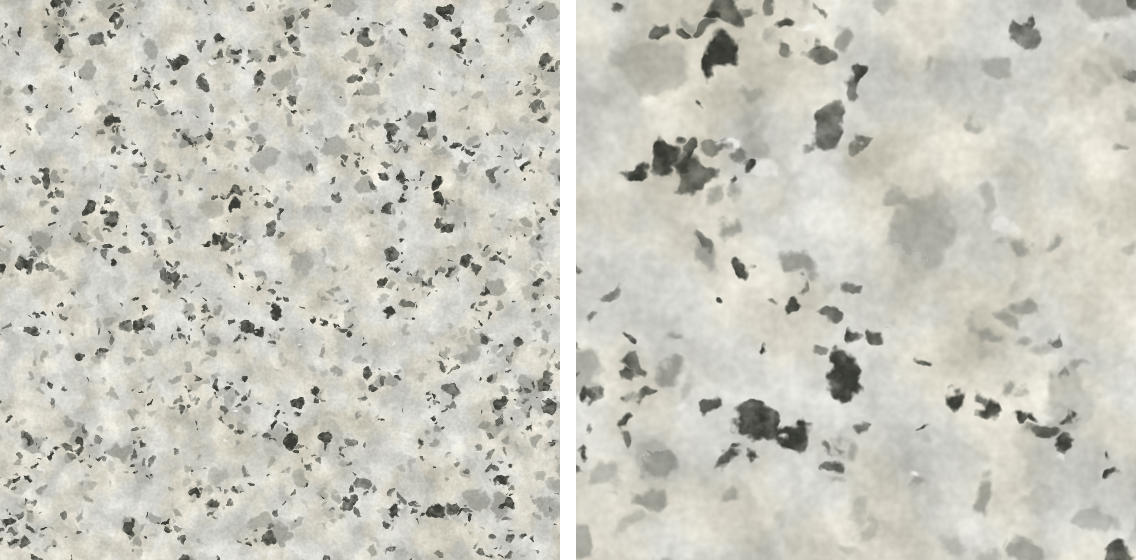
Left, the full canvas; right, a detail of the centre.
A WebGL 2 fragment shader for this texture:

```glsl
#version 300 es
precision highp float;

uniform vec2 u_resolution;
out vec4 fragColor;

#define CLOUD_SCALE 13.0
#define CLUSTER_SCALE 13.0
#define RAGGEDNESS 0.021
#define EDGE_SOFTNESS 0.0022
#define QUARTZ_DENSITY 0.75
#define MICA_DENSITY 0.31
#define SPECK_DENSITY 0.27
#define GLINT_DENSITY 0.035

const vec3 CREAM = vec3(0.855, 0.842, 0.792);
const vec3 COOL_WHITE = vec3(0.826, 0.829, 0.806);
const vec3 QUARTZ = vec3(0.570, 0.572, 0.540);
const vec3 MICA = vec3(0.235, 0.245, 0.215);
const vec3 GLINT = vec3(0.940, 0.940, 0.920);

// Integer hash: three random values in 0..1 per cell and seed
vec3 hash3(vec2 cell, int seed) {
    uvec3 v = uvec3(ivec3(ivec2(cell), seed) + 4096);
    v = v * 1664525u + 1013904223u;
    v.x += v.y * v.z; v.y += v.z * v.x; v.z += v.x * v.y;
    v ^= v >> 16u;
    v.x += v.y * v.z; v.y += v.z * v.x; v.z += v.x * v.y;
    return vec3(v >> 8u) / 16777216.0;
}

float cornerSlope(vec2 cell, vec2 offset) {
    float angle = 6.2831853 * hash3(cell, 0).x;
    return dot(vec2(cos(angle), sin(angle)), offset);
}

// Gradient noise around zero
float noise(vec2 p) {
    vec2 i = floor(p), f = p - i;
    vec2 w = f * f * f * (f * (f * 6.0 - 15.0) + 10.0);
    vec2 e = vec2(1.0, 0.0);
    float low = mix(cornerSlope(i, f), cornerSlope(i + e, f - e), w.x);
    float high = mix(cornerSlope(i + e.yx, f - e.yx), cornerSlope(i + 1.0, f - 1.0), w.x);
    return mix(low, high, w.y);
}

float fbm(vec2 p) {
    float sum = 0.0, amplitude = 0.5;
    for (int octave = 0; octave < 4; octave++) {
        sum += amplitude * noise(p);
        p = mat2(1.6, 1.2, -1.2, 1.6) * p + 17.3;
        amplitude *= 0.5;
    }
    return sum;
}

// Clustered elliptical grains; returns coverage and a random tone
vec2 grains(vec2 p, float cells, float density, float softness, int seed) {
    vec2 q = p * cells, home = floor(q), result = vec2(0.0);
    float blur = max(softness, 0.7 / u_resolution.y) * cells;
    for (int y = -1; y <= 1; y++) {
        for (int x = -1; x <= 1; x++) {
            vec2 cell = home + vec2(x, y);
            vec3 place = hash3(cell, seed), shape = hash3(cell, seed + 1);
            vec2 centre = cell + place.xy;
            float cluster = smoothstep(-0.2, 0.35, noise(centre / cells * CLUSTER_SCALE));
            if (place.z > density * cluster) continue;

            float angle = 3.14159265 * shape.x;
            vec2 axis = vec2(cos(angle), sin(angle)), d = q - centre;
            d = vec2(dot(d, axis), dot(d, vec2(-axis.y, axis.x)) * 1.4);
            float radius = mix(0.2, 0.62, shape.y * shape.y);
            float cover = 1.0 - smoothstep(-blur, blur, length(d) - radius);
            if (cover > result.x) result = vec2(cover, shape.z);
        }
    }
    return result;
}

void main() {
    vec2 p = gl_FragCoord.xy / u_resolution.y;
    vec2 warp = vec2(fbm(p * 45.0), fbm(p * 45.0 + 31.7));
    vec2 ragged = p + RAGGEDNESS * warp;

    // Feldspar ground: cream and cool patches with cloudy shading
    float warmth = smoothstep(-0.16, 0.16, fbm(p * CLOUD_SCALE + 5.1));
    vec3 color = mix(COOL_WHITE, CREAM, warmth);
    color += 0.30 * fbm(ragged * 21.0 + 9.4);
    color -= vec3(0.08, 0.09, 0.11) * max(noise(p * 5.0 + 2.6), 0.0);

    // Translucent quartz, in broad patches and smaller flakes
    vec2 patches = grains(ragged, 23.0, QUARTZ_DENSITY, EDGE_SOFTNESS * 1.8, 10);
    color = mix(color, QUARTZ, patches.x * mix(0.15, 0.75, patches.y));
    vec2 flakes = grains(ragged + 0.37, 52.0, QUARTZ_DENSITY * 0.7, EDGE_SOFTNESS * 1.4, 20);
    color = mix(color, QUARTZ, flakes.x * mix(0.2, 0.85, flakes.y));

    // Dark mica grains and fine specks
    float mottling = 1.0 + 0.9 * fbm(p * 80.0 + 3.8);
    vec2 mica = grains(ragged, 39.0, MICA_DENSITY, EDGE_SOFTNESS, 30);
    color = mix(color, MICA, mica.x * min(mix(0.55, 1.0, mica.y) * mottling, 1.0));
    vec2 specks = grains(ragged, 78.0, SPECK_DENSITY, EDGE_SOFTNESS * 0.8, 40);
    color = mix(color, MICA, specks.x * min(mix(0.45, 0.95, specks.y) * mottling, 1.0));

    // Bright crystal glints and fine surface grain
    vec2 glints = grains(ragged, 85.0, GLINT_DENSITY, EDGE_SOFTNESS, 50);
    color = mix(color, GLINT, glints.x * mix(0.3, 0.9, glints.y));
    color += 0.045 * noise(p * 150.0) + 0.03 * noise(p * 260.0 + 8.2);

    fragColor = vec4(clamp(color, 0.0, 1.0), 1.0);
}
```
